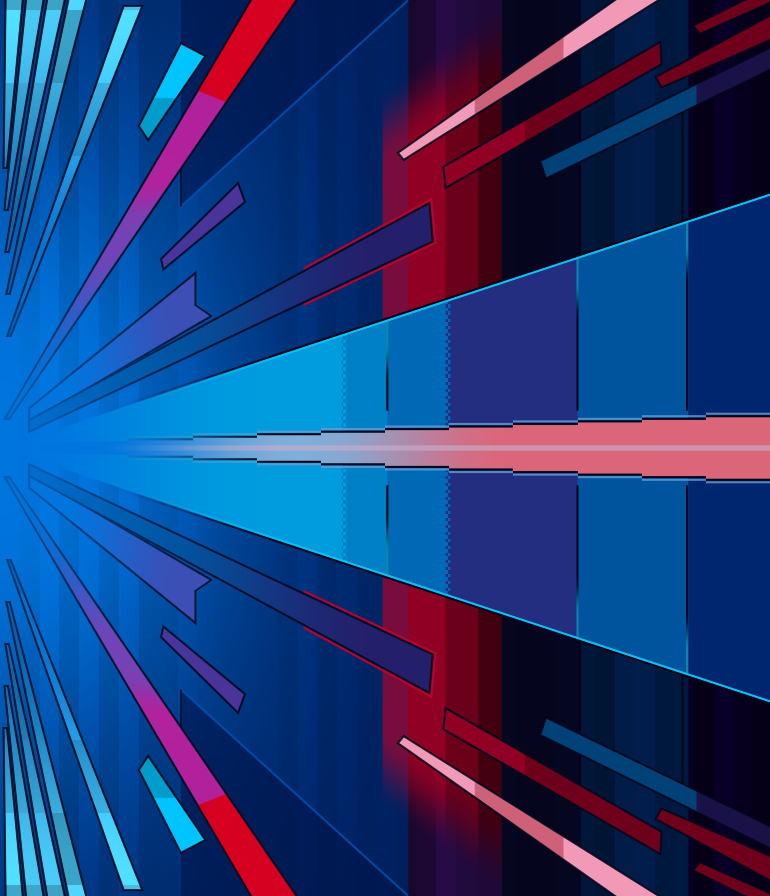
Give the GLSL for this background, as a WebGL 2 fragment shader.

```glsl
#version 300 es
precision highp float;
uniform vec2 u_resolution;
out vec4 outColor;

const vec3 INK = vec3(0, .02, .1);
const vec3 CYAN = vec3(.05, .75, .95);
const vec3 AZURE = vec3(0, .46, .87);
const vec3 CRIMSON = vec3(.56, 0, .14);
float px; // one pixel in scene units

float hash(float n) {
    n = fract(n * .1031);
    n *= n + 33.33;
    return fract(n * (n + n));
}

float past(float x, float edge) { return smoothstep(-px, px, x - edge); }
float cover(float d) { return smoothstep(.6 * px, -.6 * px, d); }
float stroke(float d) { return cover(abs(d) - .009); }
void tint(inout vec3 col, vec3 hue, float amount) { col = mix(col, hue, amount); }

// Signed distance to the line through a and b
float side(vec2 p, vec2 a, vec2 b) {
    vec2 e = normalize(b - a);
    return dot(p - a, vec2(-e.y, e.x));
}

// Convex quad, corners clockwise: two on top, two below
float quad(vec2 p, vec4 t, vec4 b) {
    return max(max(side(p, t.xy, t.zw), side(p, t.zw, b.xy)),
               max(side(p, b.xy, b.zw), side(p, b.zw, t.xy)));
}

void paint(inout vec3 col, float d, vec3 fill) {
    tint(col, fill, cover(d));
    tint(col, INK, .85 * stroke(d));
}

vec3 backdrop(vec2 p) {
    float stripe = hash(floor(p.x / .17) + 3.) - .5;
    vec2 q = p * vec2(1.1, .7);
    vec3 col = mix(vec3(0, .12, .37), AZURE, exp(-dot(q, q) / 5.5)) * (1. + .16 * stripe);

    // Navy triangle with a bright diagonal rim
    float diagonal = side(p, vec2(1.55, 2.07), vec2(3.5, 3.84));
    float right = past(p.x, 1.55);
    tint(col, vec3(0, .08, .29), .65 * right * past(diagonal, 0.));
    tint(col, vec3(0, .32, .7), .8 * right * stroke(diagonal));
    tint(col, INK, .7 * stroke(p.x - 1.55) * past(p.y, 2.07) * past(2.4, p.y));

    // Dark columns
    vec3 dark = mix(vec3(.12, .035, .22), vec3(.02, .025, .13), past(p.x, 4.3));
    tint(dark, vec3(0, .09, .23), past(p.x, 4.98));
    tint(dark, vec3(.025, 0, .12), past(p.x, 5.9));
    tint(col, dark * (1. + .6 * stripe), past(p.x, 3.5));

    // Red columns with a slanted, fading top
    vec3 red = mix(vec3(.47, .05, .24), CRIMSON, past(p.x, 3.5));
    red *= 1. - .25 * past(p.x, 3.82) - .3 * past(p.x, 4.1);
    float fade = smoothstep(.6, -.1, p.y - 2.5 - .75 * (p.x - 3.28));
    tint(col, red, fade * past(p.x, 3.28) * past(4.3, p.x));

    float seam = stroke(p.x - 4.97) + stroke(p.x - 5.85);
    return mix(col, INK * .5, .8 * seam * past(2.9, p.y));
}

void bars(inout vec3 col, vec2 p) {
    // Fan of cyan rays in the corner
    for (float k = 0.; k < 5.; k++) {
        float top = .05 + .19 * k + .25 * step(3.5, k);
        float high = k > 3.5 ? 3.79 : 4.;
        float tip = .03 + .008 * k, low = 2.4 - .36 * k;
        vec3 ray = mix(vec3(.02, .42, .76), vec3(.3, .82, 1), smoothstep(1.4, 3.8, p.y));
        float d = quad(p, vec4(top, high, top + .16, high), vec4(tip + .03, low, tip, low));
        paint(col, d, ray * (.78 + .3 * hash(k + floor(p.y * 1.6) * 7.)));
    }
    // Long ray from blue through magenta to red
    vec3 hue = mix(AZURE * .9, vec3(.48, .25, .7), smoothstep(.5, 1.7, p.y));
    tint(hue, vec3(.7, .13, .61), smoothstep(1.9, 2.3, p.y));
    tint(hue, vec3(.84, 0, .13), past(p.y + .4 * p.x, 3.74));
    paint(col, quad(p, vec4(2.21, 3.94, 2.61, 3.94), vec4(.08, .25, .04, .25)), hue);

    // Short cyan and purple bars
    paint(col, quad(p, vec4(1.55, 3.47, 1.76, 3.36), vec4(1.27, 2.64, 1.19, 2.76)),
          vec3(0, .77, 1) * (.8 + .2 * past(p.y, 3.)));
    paint(col, quad(p, vec4(2.04, 2.27, 2.1, 2.11), vec4(1.4, 1.53, 1.38, 1.62)),
          vec3(.29, .2, .6));

    // Notched violet wedge
    float wedge = quad(p, vec4(.25, .34, 1.81, 1.61), vec4(1.81, 1.13, .25, .22));
    wedge = max(wedge, min(p.x - 1.675, p.y + .69 * p.x - 2.38));
    paint(col, wedge, mix(AZURE, vec3(.25, .3, .7), smoothstep(.4, 1.5, p.x)));

    // Indigo bar with a red lower rim
    float bar = quad(p, vec4(.25, .24, 3.68, 2.1), vec4(3.71, 1.77, .25, .14));
    paint(col, bar, mix(AZURE * .7, vec3(.14, .12, .42), smoothstep(1.2, 3.3, p.x)));
    tint(col, CRIMSON * 1.3, stroke(bar - .02) * past(p.x, 2.6) * past(.6 * p.x, p.y));

    // Pink, blue and crimson bars
    vec3 pink = mix(vec3(.8, .38, .47), vec3(.95, .6, .72), past(abs(p.x - 4.45), .38));
    paint(col, quad(p, vec4(3.41, 2.53, 5.3, 3.86), vec4(5.68, 3.86, 3.46, 2.47)), pink);
    paint(col, quad(p, vec4(4.63, 2.46, 6.7, 3.48), vec4(6.7, 3.29, 4.68, 2.31)),
          mix(vec3(0, .26, .47), vec3(.1, .07, .28), past(p.x, 5.97)));
    float d = quad(p, vec4(3.8, 2.41, 5.66, 3.48), vec4(5.67, 3.29, 3.82, 2.23));
    d = min(d, quad(p, vec4(5.62, 3.18, 6.7, 3.76), vec4(6.7, 3.54, 5.67, 3.09)));
    d = min(d, quad(p, vec4(5.94, 3.62, 6.5, 3.9), vec4(6.7, 3.86, 6, 3.55)));
    paint(col, d, CRIMSON * (1. - .22 * past(p.x, 4.5)));
}

void road(inout vec3 col, vec2 p) {
    // Panels, some with a checkered border
    float x = p.x + .04 * mod(floor(p.x / .03) + floor(p.y / .03), 2.);
    vec3 panel = mix(AZURE, vec3(0, .61, .87), smoothstep(.2, 2.2, p.x));
    tint(panel, vec3(0, .5, .78), past(x, 2.97));
    tint(panel, vec3(0, .41, .71), past(p.x, 3.32));
    tint(panel, vec3(.14, .18, .5), past(x, 3.86));
    tint(panel, vec3(0, .33, .62), past(p.x, 4.95));
    tint(panel, vec3(0, .15, .44), past(p.x, 5.9));
    float d = .95 * (p.y - .329 * p.x);
    float seam = stroke(p.x - 3.32) + stroke(p.x - 4.95) + stroke(p.x - 5.89);
    tint(panel, mix(INK, CYAN, .7 * smoothstep(-.5, -.2, d)), seam * past(p.y, .32));
    tint(col, panel, cover(d));
    float reach = smoothstep(.8, 2.6, p.x);
    tint(col, INK, reach * stroke(d - .018));
    tint(col, CYAN, reach * stroke(d));

    // Central beam, widening in steps
    float beam = p.y - .03 * smoothstep(0., .5, p.x) - .022 * floor(p.x / .55);
    vec3 light = mix(AZURE, vec3(.5, .68, .85), smoothstep(.8, 2.5, p.x));
    tint(light, vec3(.86, .4, .48), smoothstep(2.6, 4.4, p.x));
    tint(light, vec3(.78, .68, .8), .65 * reach * cover(p.y - .022));
    tint(col, light, cover(beam));
    tint(col, vec3(.4, .62, .83), .8 * reach * stroke(beam - .022));
    tint(col, INK, reach * stroke(beam));
}

void main() {
    // Scene is 7.68 units tall, mirrored about the middle
    px = 7.68 / u_resolution.y;
    vec2 p = gl_FragCoord.xy * px;
    p.y = abs(p.y - 3.84);
    vec3 col = backdrop(p);
    bars(col, p);
    tint(col, AZURE, .8 * exp(-dot(p, p) / 1.6)); // haze at the vanishing point
    road(col, p);
    outColor = vec4(col, 1);
}
```
